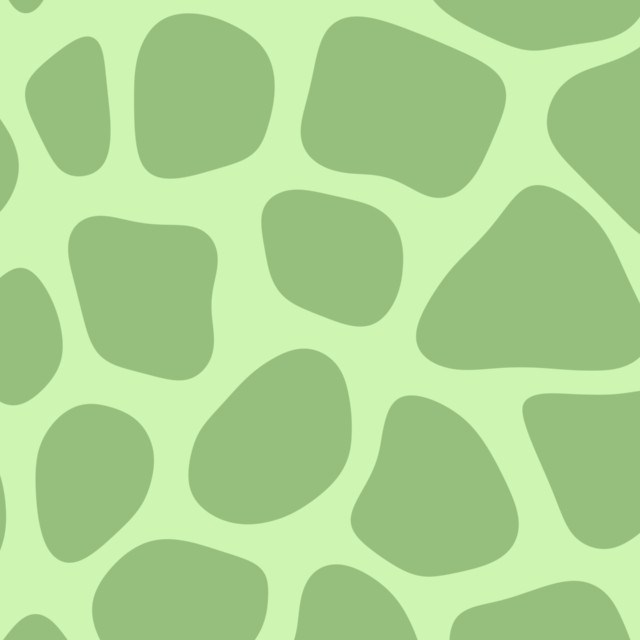
This pattern is drawn by a three.js fragment shader. Its source:

```glsl
// Smooth green patches, like an animal hide, parted by pale winding channels.
// Voronoi cells on a staggered grid that widens to the right; a soft minimum
// of the border distances rounds the corners, gradient noise bends the outlines.
varying vec2 vUv;

vec2 hash2(vec2 c) {
  vec2 s = vec2(dot(c, vec2(127.1, 311.7)), dot(c, vec2(269.5, 183.3)));
  return fract(sin(s) * 43758.5);
}

float cornerSlope(vec2 cell, vec2 offset, vec2 f) {
  float angle = 6.2832 * hash2(cell + offset).x;
  return dot(vec2(cos(angle), sin(angle)), f - offset);
}

float gradientNoise(vec2 p) {
  vec2 cell = floor(p);
  vec2 f = fract(p);
  vec2 u = f * f * f * (f * (f * 6.0 - 15.0) + 10.0);
  float low = mix(cornerSlope(cell, vec2(0.0), f), cornerSlope(cell, vec2(1.0, 0.0), f), u.x);
  float high = mix(cornerSlope(cell, vec2(0.0, 1.0), f), cornerSlope(cell, vec2(1.0), f), u.x);
  return mix(low, high, u.y);
}

// Centre of a patch: staggered rows, jittered, with columns widening rightwards
vec2 patchCentre(vec2 c) {
  vec2 g = c + 0.6 * (hash2(c + 17.0) - 0.5);
  g.x += 0.5 * mod(c.y, 2.0);
  return vec2(g.x * (0.2 + 0.024 * g.x), 0.29 * g.y - 0.04);
}

// Positive inside a patch, negative in the channels
float patchField(vec2 uv) {
  vec2 bend = vec2(gradientNoise(uv * 4.0 + 3.7), gradientNoise(uv * 4.0 + 41.3));
  vec2 p = uv + 0.1 * bend;

  // Nearest centre
  vec2 nearest = vec2(9.0);
  for (int j = -2; j <= 5; j++) {
    for (int i = -2; i <= 5; i++) {
      vec2 toCentre = patchCentre(vec2(float(i), float(j))) - p;
      if (dot(toCentre, toCentre) < dot(nearest, nearest)) nearest = toCentre;
    }
  }

  // Soft minimum of the distances to all cell borders
  float sum = 0.0;
  for (int j = -2; j <= 5; j++) {
    for (int i = -2; i <= 5; i++) {
      vec2 toCentre = patchCentre(vec2(float(i), float(j))) - p;
      vec2 across = toCentre - nearest;
      float span = length(across);
      if (span > 0.0001) {
        float border = dot(0.5 * (toCentre + nearest), across / span);
        sum += exp(-30.0 * border);
      }
    }
  }
  return -log(sum) / 30.0 - 0.018;
}

void main() {
  // Divide by the local slope so that edges are equally sharp everywhere
  float field = patchField(vUv);
  vec2 slope = vec2(patchField(vUv + vec2(0.001, 0.0)),
                    patchField(vUv + vec2(0.0, 0.001))) - field;
  float edge = field / clamp(length(slope) / 0.001, 0.4, 2.0);

  vec3 channelColor = vec3(0.81, 0.96, 0.70);
  vec3 patchColor = vec3(0.59, 0.75, 0.49);
  gl_FragColor = vec4(mix(channelColor, patchColor, smoothstep(-0.0015, 0.0015, edge)), 1.0);
}
```
